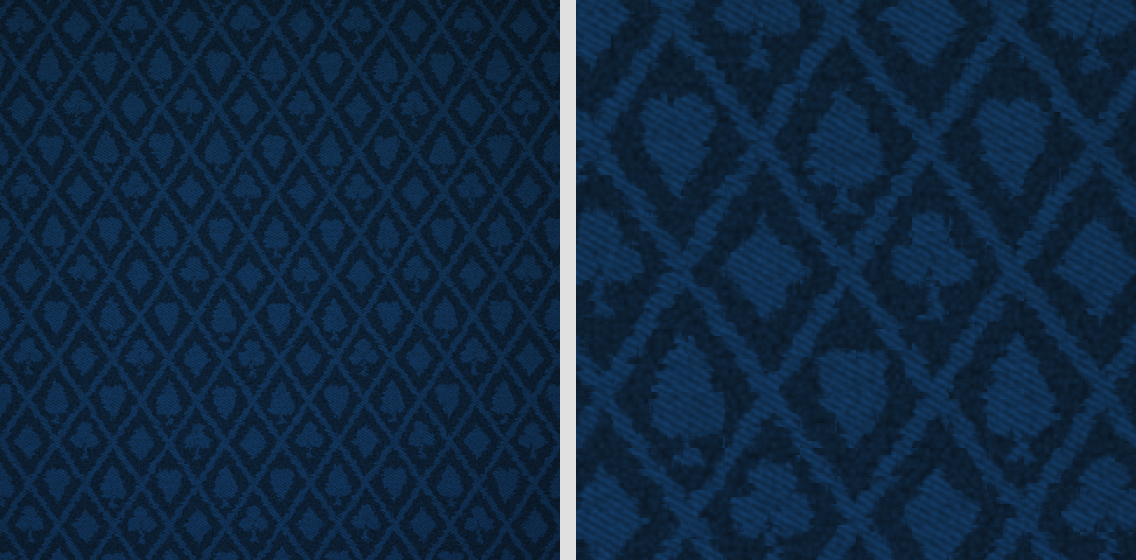
Left: the whole. Right: its middle third, enlarged.
This texture is drawn by a WebGL 2 fragment shader. Its source:

```glsl
#version 300 es
precision highp float;
// Dark blue woven cloth: a skewed lattice of tall rhombi, each holding a card suit.
// Lattice coordinates pick the suit, distance functions draw it, and thread jitter,
// twill sines and cellular flecks give the weave.
uniform vec2 u_resolution;
out vec4 fragColor;

const float TAU = 6.2831853;
const float SLOPE = 0.671; // cell width over twice the row spacing

float hash(vec2 p) {
  vec3 v = fract(vec3(p.xyx) * 0.1031);
  v += dot(v, v.yzx + 33.33);
  return fract((v.x + v.y) * v.z);
}

// Distance to the nearest scattered point
float cellular(vec2 p) {
  vec2 base = floor(p);
  float nearest = 2.0;
  for (int j = -1; j <= 1; j++)
    for (int i = -1; i <= 1; i++) {
      vec2 cell = base + vec2(i, j);
      vec2 point = cell + vec2(hash(cell), hash(cell + 71.7));
      nearest = min(nearest, distance(p, point));
    }
  return nearest;
}

// Suits, in units of one cell width
float diamond(vec2 p) {
  return 0.19 * (abs(p.x) / 0.25 + abs(p.y) / 0.32 - 1.0);
}

float heart(vec2 p) {
  p.x = abs(p.x);
  float rise = clamp((p.y + 0.34) / 0.5, 0.0, 1.0);
  float taper = max(p.x - 0.215 * sin(TAU * 0.25 * rise), abs(p.y + 0.09) - 0.25);
  return min(taper, length(p - vec2(0.095, 0.15)) - 0.125);
}

// Stalk that flares towards its foot
float stem(vec2 p, float foot) {
  float up = p.y - foot;
  return max(abs(p.x) - 0.03 - 0.05 * smoothstep(0.12, 0.0, up), abs(up - 0.12) - 0.12);
}

float spade(vec2 p) {
  return min(heart(vec2(p.x, 0.03 - p.y)), stem(p, -0.41));
}

float club(vec2 p) {
  float top = length(p - vec2(0.0, 0.22)) - 0.13;
  float side = length(vec2(abs(p.x) - 0.125, p.y - 0.03)) - 0.125;
  return min(min(top, side), stem(p, -0.3));
}

// Coverage of the raised figure: lattice lines and suits
float figure(vec2 p) {
  vec2 lattice = vec2(p.x + SLOPE * p.y, p.x - SLOPE * p.y);
  vec2 id = round(lattice);
  vec2 f = lattice - id;
  vec2 q = vec2(0.5 * (f.x + f.y), 0.5 * (f.x - f.y) / SLOPE);
  vec2 edge = (0.5 - abs(f)) / length(vec2(1.0, SLOPE));
  float line = min(edge.x, edge.y) - 0.052;

  bool evenRow = mod(id.x - id.y, 2.0) < 0.5;
  bool evenColumn = mod(id.y, 2.0) < 0.5;
  float suit = evenRow ? (evenColumn ? club(q) : diamond(q))
                       : (evenColumn ? heart(q) : spade(q));
  return smoothstep(0.022, -0.022, min(line, suit));
}

void main() {
  vec2 uv = gl_FragCoord.xy / u_resolution;

  // Lattice frame, with slight skew and slow stretch of the cloth
  vec2 p = (uv - vec2(0.5456, 0.508)) * 10.02;
  p.x += 0.02 * p.y + 0.02 * sin(uv.y * 9.0 + uv.x * 4.0);
  p.y += 0.02 * sin(uv.x * 8.0 - uv.y * 5.0);

  // Threads end unevenly, which frays every edge
  float weft = hash(floor(uv * vec2(45.0, 240.0))) - 0.5;
  float warp = hash(floor(uv * vec2(240.0, 60.0)) + 19.0) - 0.5;
  float raised = figure(p + vec2(0.065 * weft, 0.045 * warp));

  // Weave shading: diagonal twill on the figure, dark flecks on the ground
  float twill = sin(TAU * dot(uv, vec2(105.0, 185.0)) + 1.2 * weft);
  float fleck = cellular(uv * 200.0) - 0.45;
  float thread = hash(floor(uv * 340.0)) - 0.5;

  vec3 ground = vec3(0.046, 0.114, 0.183) * (1.0 - 0.35 * fleck + 0.22 * thread);
  vec3 yarn = vec3(0.062, 0.187, 0.318) * (1.0 + 0.1 * twill - 0.15 * fleck + 0.12 * thread);
  vec3 color = mix(ground, yarn, raised * (0.9 + 0.2 * weft));

  // Soft light from the left, falling off to the corners
  vec2 away = uv - vec2(0.4, 0.45);
  color *= 1.08 - 0.45 * dot(away, away);
  color.b *= 1.03 - 0.06 * uv.y;
  fragColor = vec4(color, 1.0);
}
```
